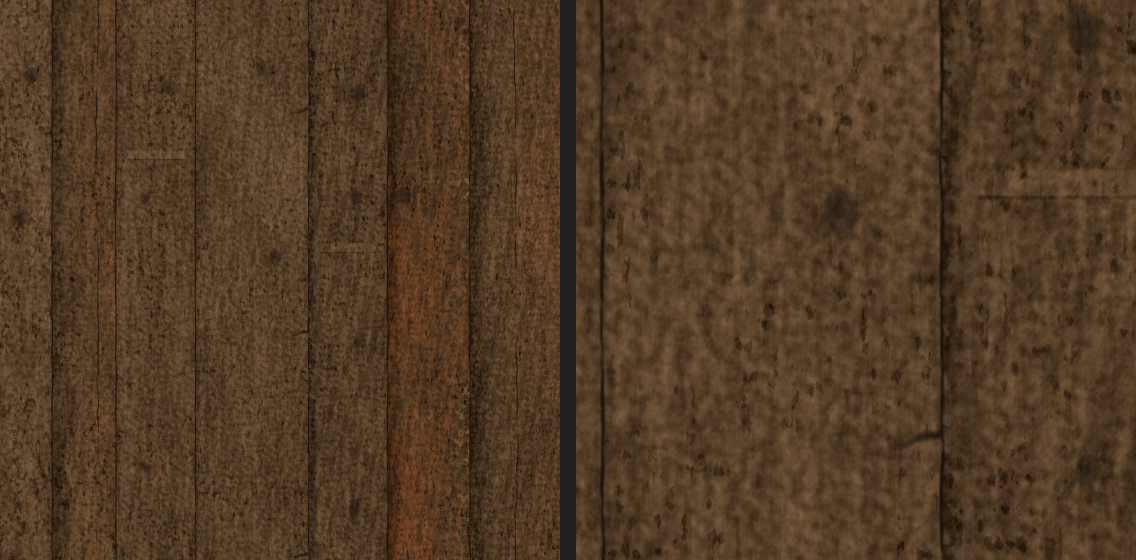
Left, the full canvas; right, a detail of the centre.
A three.js fragment shader for this texture:

```glsl
// Seven weathered brown wooden boards with grain, knots, cracks and rusty wear.
varying vec2 vUv;

float hash(vec2 p) {
  return fract(sin(dot(p, vec2(127.1, 311.7))) * 43758.5453);
}

float noise(vec2 p) {
  vec2 i = floor(p), f = fract(p);
  f = f * f * (3.0 - 2.0 * f);
  return mix(mix(hash(i), hash(i + vec2(1.0, 0.0)), f.x),
             mix(hash(i + vec2(0.0, 1.0)), hash(i + 1.0), f.x), f.y);
}

float fbm(vec2 p) {
  float sum = 0.0, amp = 0.53;
  for (int i = 0; i < 4; i++) {
    sum += amp * noise(p);
    p = mat2(0.96, 0.28, -0.28, 0.96) * p * 2.03 + 17.3;
    amp *= 0.5;
  }
  return sum;
}

// 1 at d = 0, fading to 0 at d = width
float fade(float d, float width) {
  return 1.0 - smoothstep(0.0, width, d);
}

// A board is (left edge, right edge, index)
vec3 cutBoard(vec3 board, float x, float seam) {
  return x < seam ? vec3(board.x, min(board.y, seam), board.z)
                  : vec3(seam, board.y, board.z + 1.0);
}

void main() {
  vec2 p = vUv;
  float x = p.x + 0.0012 * (noise(vec2(p.y * 30.0, 3.0)) - 0.5);

  // Board layout
  vec3 board = vec3(-0.05, 1.02, 0.0);
  board = cutBoard(board, x, 0.093);
  board = cutBoard(board, x, 0.207);
  board = cutBoard(board, x, 0.349);
  board = cutBoard(board, x, 0.551);
  board = cutBoard(board, x, 0.692);
  board = cutBoard(board, x, 0.839);
  float id = board.z;
  float fromLeft = x - board.x, fromRight = board.y - x;
  float u = fromLeft / (board.y - board.x);
  float rusty = step(4.5, id) * step(id, 5.5);
  float worn = step(0.5, id) * step(id, 1.5) + step(5.5, id);
  float gritty = step(3.5, id) * step(id, 4.5);
  vec2 q = p + id * vec2(3.7, 9.1);

  // Knots, which also bend the grain around them
  float core = 0.0, halo = 0.0;
  for (int i = 0; i < 4; i++) {
    vec2 seed = vec2(id * 5.3 + 2.0, float(i) * 3.1 + 1.0);
    vec2 centre = vec2(mix(board.x, board.y, 0.2 + 0.6 * hash(seed)),
                       (float(i) + 0.15 + 0.7 * hash(seed + 7.7)) / 4.0);
    float present = step(0.2 + 0.8 * worn + 0.4 * rusty, hash(seed + 9.4));
    vec2 d = (p - centre) / (mix(0.006, 0.014, hash(seed + 4.1)) * vec2(0.9, 1.1));
    d.x += 0.7 * d.y * (hash(seed + 2.6) - 0.5);
    float r = length(d) + 0.6 * (fbm(p * 90.0) - 0.5);
    core = max(core, present * (1.0 - smoothstep(0.5, 1.1, r)) * (0.75 + 0.25 * sin(r * 9.0)));
    halo = max(halo, present * exp(-0.45 * r * r));
    q.x += present * d.x * 0.003 * exp(-0.2 * dot(d, d));
  }

  // Grain, fibres and crisp pitted surface
  vec2 tilted = mat2(0.8, 0.6, -0.6, 0.8) * q;
  float stain = fbm(q * vec2(13.0, 5.0));
  float grain = fbm(q * vec2(100.0, 11.0));
  float fibre = fbm(q * vec2(240.0, 50.0));
  float grit = fbm(tilted * 190.0);
  float pits = smoothstep(0.56, 0.67, fbm(q * vec2(185.0, 105.0) + 40.0));
  float tone = 0.69 + 0.4 * (stain - 0.5) + 0.38 * (grain - 0.5)
             + 0.55 * (fibre - 0.5) + 0.85 * (grit - 0.5);
  tone -= 0.4 * pits * smoothstep(0.25, 0.65, fbm(q * vec2(22.0, 12.0) + 5.0));

  // Ragged dark stains along the board edges
  float ragged = 0.3 + 1.4 * fbm(vec2(p.x * 45.0, p.y * 9.0 + id * 4.0));
  float edgeWidth = 0.012 + 0.036 * worn + 0.02 * rusty + 0.012 * gritty;
  tone -= (0.16 + 0.22 * worn + 0.26 * rusty + 0.22 * gritty) * fade(fromLeft, edgeWidth * ragged);
  tone -= 0.12 * fade(fromRight, 0.014 * ragged) + 0.22 * halo;

  // Pale planed strips across two boards
  float strip = (step(1.5, id) * step(id, 2.5) + gritty)
              * smoothstep(0.12, 0.17, u) * (1.0 - smoothstep(0.84, 0.9, u));
  float stripY = p.y - (id < 3.0 ? 0.724 : 0.558);
  tone += 0.22 * strip * (1.0 - smoothstep(0.006, 0.009, abs(stripY)));
  tone -= 0.2 * strip * fade(abs(stripY + 0.009), 0.002);

  // Colour
  vec3 wood = mix(vec3(0.18, 0.118, 0.058), vec3(0.46, 0.345, 0.235), clamp(tone, -0.2, 1.3));
  float warm = rusty + 0.45 * worn * smoothstep(0.2, 0.6, u);
  wood = mix(wood, wood * vec3(1.08, 0.87, 0.7), warm * smoothstep(0.25, 0.65, grit * 0.5 + stain * 0.5));
  wood = mix(wood, vec3(0.15, 0.118, 0.09), 0.75 * core);

  // Pale flaking on the rusty board and grey grit beside a seam
  float flakes = smoothstep(0.5, 0.64, fbm(tilted * 120.0 + 9.0));
  float flakeArea = rusty * smoothstep(0.6, 1.0, u) * smoothstep(0.35, 0.6, fbm(p * vec2(14.0, 7.0)));
  wood = mix(wood, vec3(0.56, 0.43, 0.29), 0.55 * flakes * flakeArea);
  wood = mix(wood, vec3(0.36, 0.31, 0.26), 0.6 * flakes * gritty * fade(fromLeft, 0.022));

  // Long vertical cracks, then short splits at the edge of the wide board
  float crackX = mix(board.x, board.y, id < 2.0 ? 0.71 : 0.45)
               + 0.008 * (noise(vec2(p.y * 4.0, id)) - 0.5) + 0.005 * (fbm(vec2(p.y * 50.0, id)) - 0.5);
  float crack = worn * fade(abs(p.x - crackX), 0.002) * smoothstep(0.3, 0.6, fbm(vec2(p.y * 22.0, id + 6.0)));
  for (int i = 0; i < 3; i++) {
    float splitY = 0.805 - 0.397 * float(i) - 0.2 * fromRight + 0.01 * (fbm(vec2(p.x * 60.0, float(i))) - 0.5);
    crack = max(crack, step(2.5, id) * step(id, 3.5) * fade(abs(p.y - splitY), 0.004) * fade(fromRight, 0.05));
  }
  wood = mix(wood, vec3(0.1, 0.068, 0.04), 0.8 * crack);

  // Thin uneven seams between boards
  float seam = fade(min(fromLeft, fromRight), 0.0021) * (0.45 + 0.5 * smoothstep(0.3, 0.6, fbm(vec2(id, p.y * 60.0))));
  gl_FragColor = vec4(mix(wood, vec3(0.09, 0.062, 0.04), seam), 1.0);
}
```
